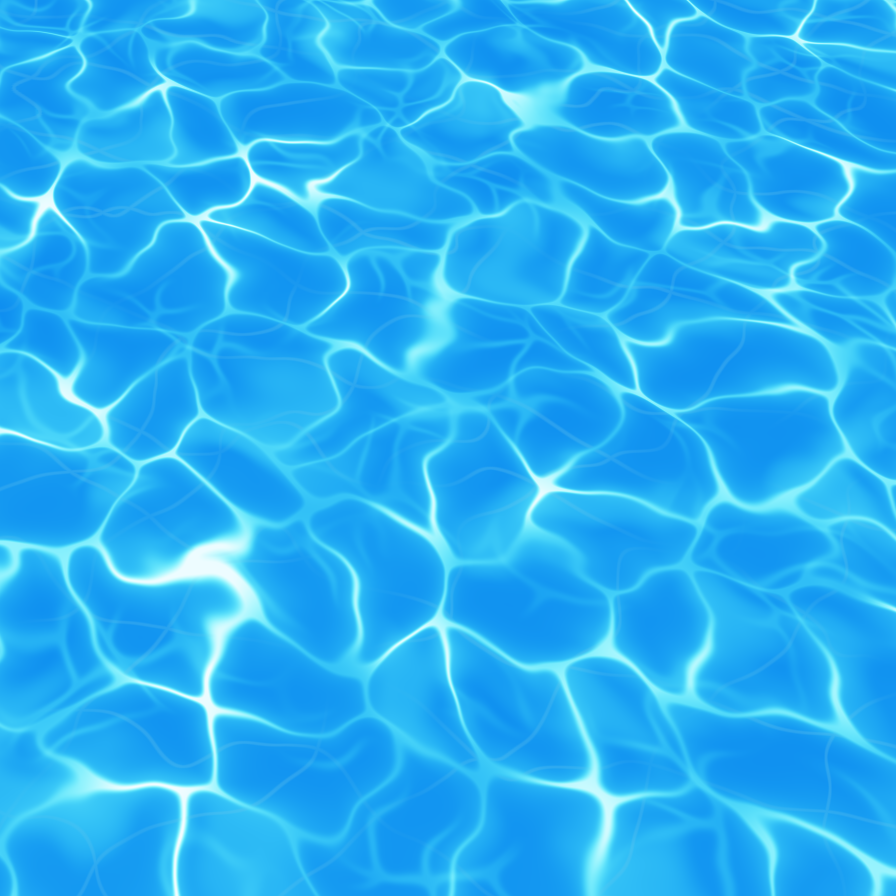
This texture is drawn by a Shadertoy shader. Its source:

```glsl
// Sunlit swimming pool: caustic light web over rippled, refracted tile joints

vec2 hash2(vec2 p) {
    p = vec2(dot(p, vec2(127.1, 311.7)), dot(p, vec2(269.5, 183.3)));
    return fract(sin(p) * 43758.55);
}

float gradDot(vec2 cell, vec2 corner, vec2 f) {
    float angle = 6.2832 * hash2(cell + corner).x;
    return dot(vec2(cos(angle), sin(angle)), f - corner);
}

// Gradient noise, roughly -0.7 to 0.7
float noise(vec2 p) {
    vec2 i = floor(p), f = p - i;
    vec2 u = f * f * f * (f * (f * 6.0 - 15.0) + 10.0);
    return mix(mix(gradDot(i, vec2(0, 0), f), gradDot(i, vec2(1, 0), f), u.x),
               mix(gradDot(i, vec2(0, 1), f), gradDot(i, vec2(1, 1), f), u.x), u.y);
}

vec2 noise2(vec2 p) {
    return vec2(noise(p), noise(p + vec2(37.2, 81.7)));
}

// Distance to the nearest cell wall, with corners rounded by a smooth minimum
float cellWall(vec2 p) {
    vec2 i = floor(p), f = p - i, nearest = vec2(0), home = vec2(0);
    float best = 9.0;
    for (int y = -1; y <= 1; y++)
    for (int x = -1; x <= 1; x++) {
        vec2 o = vec2(x, y);
        vec2 r = o + 0.1 + 0.8 * hash2(i + o) - f;
        if (dot(r, r) < best) { best = dot(r, r); nearest = r; home = o; }
    }
    float sum = 0.0;
    for (int y = -2; y <= 2; y++)
    for (int x = -2; x <= 2; x++) {
        vec2 o = home + vec2(x, y);
        vec2 r = o + 0.1 + 0.8 * hash2(i + o) - f;
        vec2 d = r - nearest;
        if (dot(d, d) > 0.0001)
            sum += exp(-22.0 * dot(0.5 * (r + nearest), normalize(d)));
    }
    return max(-log(sum) / 22.0, 0.0);
}

// Thin refracted joints between tiles; width is kept in canvas units
float tileJoints(vec2 p) {
    vec2 q = vec2(0.85 * p.x - 0.62 * p.y, 0.12 * p.x + 0.95 * p.y);
    q += 0.75 * noise2(p * 0.75 + 11.0) + 0.16 * noise2(p * 1.9 + 4.0);
    vec2 slope = max(fwidth(q) * iResolution.y, 0.5);
    vec2 d = abs(fract(q) - 0.5) / slope;
    vec2 line = 1.0 - smoothstep(0.0004, 0.0026, d);
    return max(line.x, line.y);
}

void mainImage(out vec4 fragColor, in vec2 fragCoord) {
    vec2 uv = fragCoord / iResolution.xy;

    // Perspective water plane, slanting down to the right
    float depth = 1.0 / (1.0 - 0.4 * uv.y);
    vec2 p = vec2((uv.x - 0.5) * 6.0, 16.0) * depth;
    p.y += 0.27 * p.x;

    // Ripples bend the light web
    vec2 w = p + 0.62 * noise2(p * 0.8) + 0.17 * noise2(p * 2.1 + 9.0);
    float wall = cellWall(w);
    float fineWall = cellWall(w * 1.6 + 0.5 * noise2(p * 1.2 + 50.0) + 20.0);

    // Sharp filaments of uneven strength inside a soft glow
    float strength = smoothstep(-0.35, 0.4, noise(p * 0.75 + 30.0));
    float width = 0.024 + 0.018 * smoothstep(-0.1, 0.5, noise(p * 1.4 + 63.0));
    float core = exp(-wall * wall / (width * width));
    float glow = exp(-wall / 0.12);
    float fineLight = exp(-fineWall * fineWall / 0.005)
                    * smoothstep(-0.1, 0.45, noise(p * 0.9 + 72.0));
    float sheets = smoothstep(0.05, 0.5, noise(w * 1.1 + 15.0));

    float light = 0.066 + 0.025 * noise(p * 0.6 + 5.0);
    light += glow * (0.06 + 0.11 * strength);
    light += core * (0.07 + 0.62 * strength * strength);
    light += 0.09 * fineLight + 0.09 * sheets;
    light = clamp(light, 0.04, 0.95);

    // Water absorbs red first, then green, then blue
    vec3 color = vec3(light, 1.0 - 0.56 * exp(-4.2 * light), 1.0 - 0.075 * exp(-4.0 * light));

    // Pale joints show faintly where the light is weak
    float jointFade = smoothstep(-0.4, 0.3, noise(p * 0.7 + 90.0)) * (1.0 - core);
    color = mix(color, vec3(0.42, 0.78, 0.92), 0.28 * tileJoints(p) * jointFade);

    fragColor = vec4(color, 1.0);
}
```
